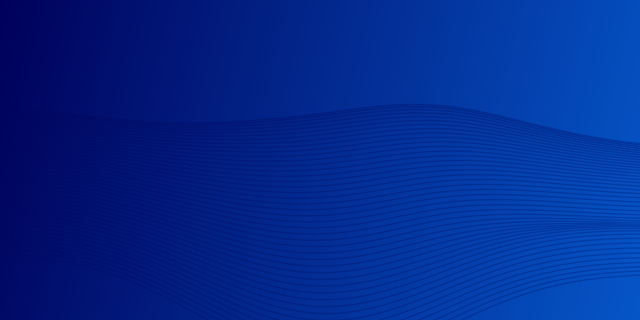
Give the GLSL for this background, as a Shadertoy shader.

```glsl
// Deep blue diagonal gradient crossed by a fan of fine dark wavy lines.

float bump(float x, float center, float width) {
    float d = (x - center) / width;
    return exp(-d * d);
}

// Heights are measured downward from the top edge, x runs from 0 to 1.
float upperWave(float x) {
    return 0.335 + 0.12 * x + 0.018 * bump(x, 0.24, 0.15) - 0.088 * bump(x, 0.675, 0.2);
}

float lowerWave(float x) {
    return 0.78 + 0.07 * x + 0.32 * bump(x, 0.51, 0.266);
}

void mainImage(out vec4 fragColor, in vec2 fragCoord) {
    vec2 uv = fragCoord / iResolution.xy;
    float x = uv.x;
    float depth = 1.0 - uv.y;
    float pixel = 1.0 / iResolution.y;

    // Background gradient, brightest at the lower right
    float light = 0.89 * x + 0.11 * depth;
    vec3 color = mix(vec3(0.0, 0.0, 0.355), vec3(0.02, 0.335, 0.785), light);

    // Soft shade below the crest of the upper wave
    float top = upperWave(x);
    float bottom = lowerWave(x);
    float below = depth - top;
    float shade = smoothstep(-pixel, pixel, below) * exp(-max(below, 0.0) / 0.07);
    vec3 navy = vec3(0.0, 0.02, 0.36);
    color = mix(color, navy, 0.14 * shade);

    // Lines blend from the upper to the lower wave and gather at the right
    const int LINE_COUNT = 44;
    float pinch = 0.8 * smoothstep(0.65, 1.0, x);
    float ink = 0.0;
    for (int i = 0; i < LINE_COUNT; i++) {
        float s = pow(float(i) / float(LINE_COUNT - 1), 1.25);
        s -= pinch * (s - 0.62) * bump(s, 0.62, 0.17);
        float gap = abs(depth - mix(top, bottom, s));
        ink = max(ink, 1.0 - smoothstep(0.0, 0.0013 + pixel, gap));
    }
    color = mix(color, navy, 0.27 * ink);

    fragColor = vec4(color, 1.0);
}
```
